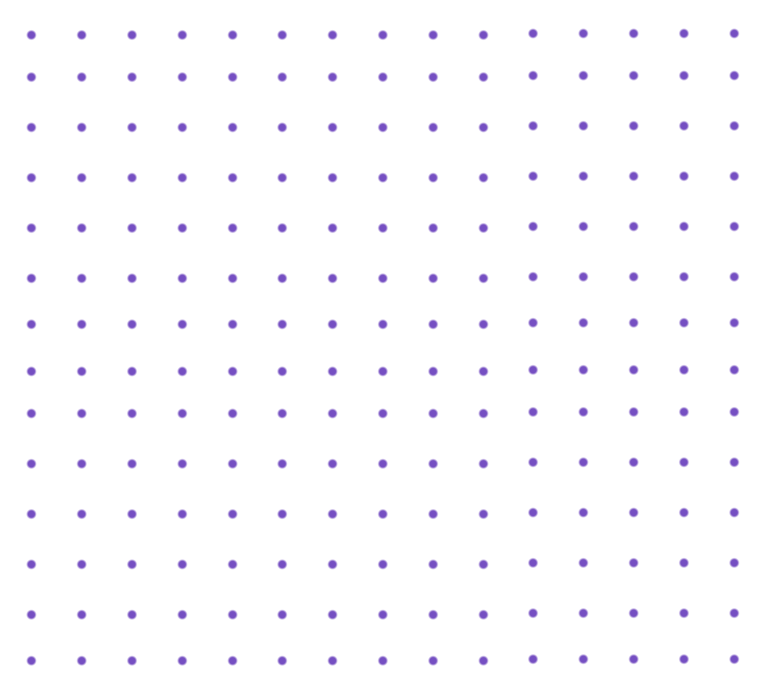
A WebGL 2 fragment shader for this pattern:

```glsl
#version 300 es
precision highp float;
// Draws a white sheet with a 15 by 14 grid of small violet dots, set in slightly uneven blocks.

uniform vec2 u_resolution;
out vec4 outColor;

// All lengths are fractions of the canvas width; y runs down from the top.
const int COLUMNS = 15;
const int ROWS = 14;
const int BLOCK_COLUMNS = 5;
const int BLOCK_ROWS = 7;
const vec2 FIRST_DOT = vec2(0.0409, 0.0456);
const vec2 BLOCK_PERIOD = vec2(0.3266, 0.4380);
const vec2 DOT_STEP = vec2(0.0655, 0.0655);
const float FIRST_ROW_TRIM = 0.0107;  // the first gap in a block is shorter
const float LAST_ROW_TRIM = 0.0056;   // so is the last gap
const float RIGHT_BLOCK_LIFT = 0.0020;
const float DOT_RADIUS = 0.0055;
const float EDGE_SOFTNESS = 0.0019;

const vec3 PAPER = vec3(1.0);
const vec3 VIOLET = vec3(0.46, 0.31, 0.76);

float columnX(int column) {
    int block = column / BLOCK_COLUMNS;
    int place = column - block * BLOCK_COLUMNS;
    return FIRST_DOT.x + float(block) * BLOCK_PERIOD.x + float(place) * DOT_STEP.x;
}

float rowY(int row) {
    int block = row / BLOCK_ROWS;
    int place = row - block * BLOCK_ROWS;
    float y = FIRST_DOT.y + float(block) * BLOCK_PERIOD.y + float(place) * DOT_STEP.y;
    if (place > 0) y -= FIRST_ROW_TRIM;
    if (place == BLOCK_ROWS - 1) y -= LAST_ROW_TRIM;
    return y;
}

// Vector from the nearest dot centre to p
vec2 nearestDotOffset(vec2 p) {
    vec2 offset = vec2(10.0);
    int nearestColumn = 0;
    for (int i = 0; i < COLUMNS; i++) {
        float dx = p.x - columnX(i);
        if (abs(dx) < abs(offset.x)) {
            offset.x = dx;
            nearestColumn = i;
        }
    }
    float lift = nearestColumn >= 2 * BLOCK_COLUMNS ? RIGHT_BLOCK_LIFT : 0.0;
    for (int j = 0; j < ROWS; j++) {
        float dy = p.y - rowY(j) + lift;
        if (abs(dy) < abs(offset.y)) offset.y = dy;
    }
    return offset;
}

float discCoverage(vec2 offset, float radius, float softness) {
    return 1.0 - smoothstep(radius - softness, radius + softness, length(offset));
}

void main() {
    vec2 p = vec2(gl_FragCoord.x, u_resolution.y - gl_FragCoord.y) / u_resolution.x;
    float softness = max(EDGE_SOFTNESS, 0.7 / u_resolution.x);
    float dots = discCoverage(nearestDotOffset(p), DOT_RADIUS, softness);
    outColor = vec4(mix(PAPER, VIOLET, dots), 1.0);
}
```
